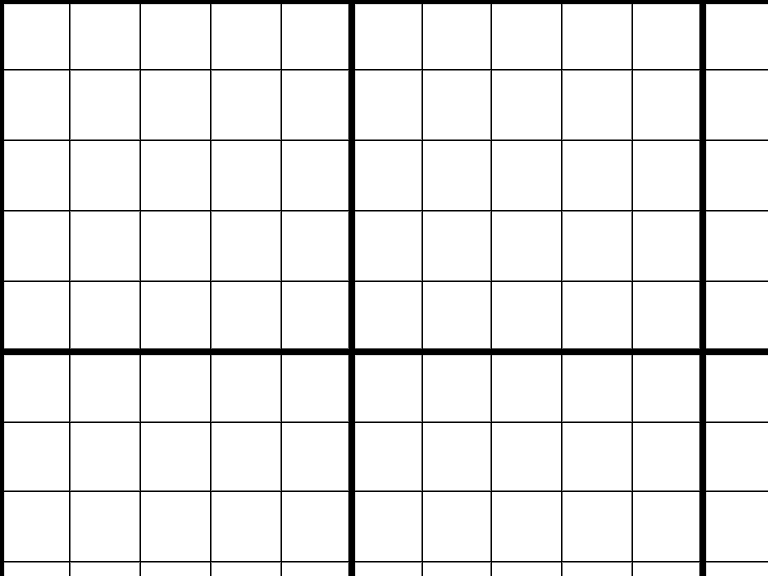
This pattern is drawn by a Shadertoy shader. Its source:

```glsl
const float UNITS_HIGH = 384.0;   // drawing units in the canvas height
const float CELL_PITCH = 46.85;
const float CELLS_PER_BLOCK = 5.0;
const float THIN_WIDTH = 1.0;
const float THICK_WIDTH = 4.5;
const vec3 PAPER = vec3(1.0);
const vec3 INK = vec3(0.0);

// Rulings sit on whole units, so neighbouring cells differ slightly in size
float rulingCentre(float index, float pitch) {
    return floor(index * pitch) + 0.5;
}

float strokeCoverage(float dist, float width, float pixelSize) {
    return clamp((0.5 * width - dist) / pixelSize + 0.5, 0.0, 1.0);
}

// Ink along one axis: every block boundary is a heavy ruling
float rulings(float position, float pitch, float blockSize, float pixelSize) {
    float index = round(position / pitch);
    float isHeavy = 1.0 - step(0.5, mod(index + 0.25, blockSize));
    float width = mix(THIN_WIDTH, THICK_WIDTH, isHeavy);
    float dist = abs(position - rulingCentre(index, pitch));
    return strokeCoverage(dist, width, pixelSize);
}

void mainImage(out vec4 fragColor, in vec2 fragCoord) {
    // The grid starts at the top left corner
    float pixelSize = UNITS_HIGH / iResolution.y;
    vec2 position = vec2(fragCoord.x, iResolution.y - fragCoord.y) * pixelSize;

    float columns = rulings(position.x, CELL_PITCH, CELLS_PER_BLOCK, pixelSize);
    float rows = rulings(position.y, CELL_PITCH, CELLS_PER_BLOCK, pixelSize);

    fragColor = vec4(mix(PAPER, INK, max(columns, rows)), 1.0);
}
```
